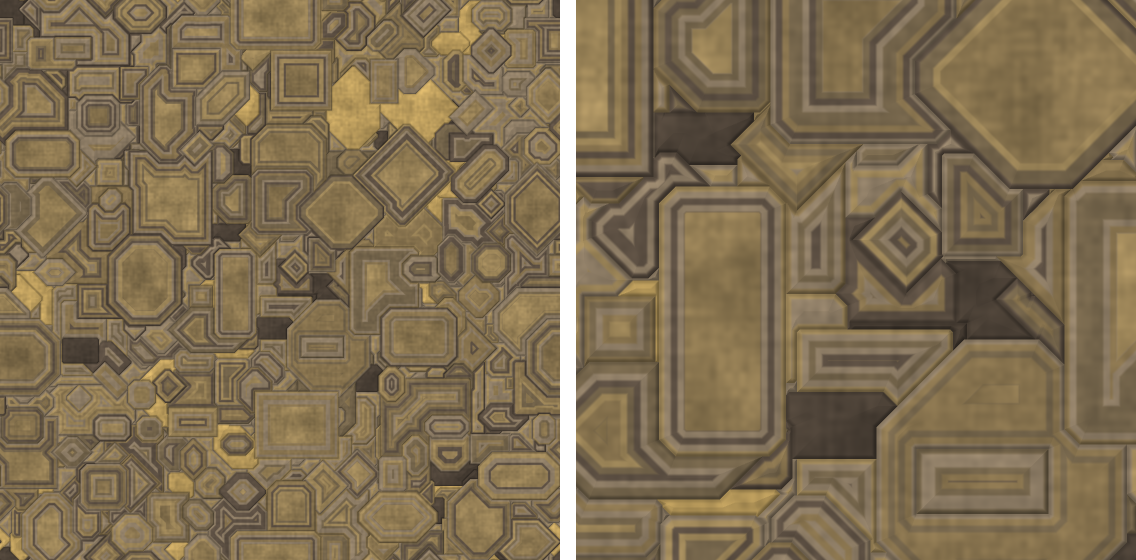
Left: the whole. Right: its middle third, enlarged.
Reproduce this pattern procedurally as a Shadertoy shader.

```glsl
// Overlapping chamfered plates in weathered brass, each inlaid with nested frames.
// Two grids of random boxes are stacked by priority; the distance to the visible
// border of the topmost plate drives the rings, the bevel and the seams.

const vec3 UMBER = vec3(0.36, 0.31, 0.26);
const vec3 TAUPE = vec3(0.45, 0.39, 0.29);
const vec3 STONE = vec3(0.55, 0.485, 0.395);
const vec3 OCHRE = vec3(0.53, 0.45, 0.305);
const vec3 BRASS = vec3(0.61, 0.52, 0.345);
const vec3 GOLD  = vec3(0.73, 0.61, 0.36);
const float RING_WIDTH = 0.0040;
const float DIAG = 0.70711;

float hash(vec2 p, float seed) {
    vec3 q = fract(vec3(p.xyx) * 0.1031 + seed * 0.137);
    q += dot(q, q.yzx + 33.33);
    return fract((q.x + q.y) * q.z);
}

float valueNoise(vec2 p) {
    vec2 i = floor(p), f = fract(p);
    f = f * f * (3.0 - 2.0 * f);
    return mix(mix(hash(i, 0.0), hash(i + vec2(1, 0), 0.0), f.x),
               mix(hash(i + vec2(0, 1), 0.0), hash(i + vec2(1, 1), 0.0), f.x), f.y);
}

float fbm(vec2 p) {
    float sum = 0.0, amp = 0.5;
    for (int i = 0; i < 4; i++) {
        sum += amp * valueNoise(p);
        p = p * 2.03 + 17.3;
        amp *= 0.5;
    }
    return sum;
}

// Mitred distance to a box with cut corners (x) and its outward normal (yz).
vec3 chamferBox(vec2 p, vec2 halfSize, float cut) {
    vec2 a = abs(p) - halfSize, s = sign(p);
    vec3 side = a.x > a.y ? vec3(a.x, s.x, 0.0) : vec3(a.y, 0.0, s.y);
    float corner = (a.x + a.y + cut) * DIAG;
    return corner > side.x ? vec3(corner, s * DIAG) : side;
}

// One random plate near uv: distance, normal, and priority in w.
vec4 plate(vec2 uv, float layer, vec2 offset) {
    float count = layer < 0.5 ? 9.0 : 18.0;
    vec2 cell = floor(uv * count) + offset;
    vec2 key = mod(cell, count) + layer * 41.0;
    vec2 center = cell + 0.5 + 0.7 * (vec2(hash(key, 1.0), hash(key, 2.0)) - 0.5);
    vec2 halfSize = mix(vec2(0.34), vec2(0.8), vec2(hash(key, 3.0), hash(key, 4.0)));
    float cut = min(halfSize.x, halfSize.y) * max(0.0, 1.25 * hash(key, 5.0) - 0.15);
    vec2 p = uv * count - center;
    bool turned = hash(key, 6.0) < 0.22;
    if (turned) p = vec2(p.x + p.y, p.y - p.x) * DIAG;
    vec3 box = chamferBox(p, halfSize * (turned ? 0.85 : 1.0), cut);
    if (turned) box.yz = vec2(box.y - box.z, box.y + box.z) * DIAG;
    return vec4(box.x / count, box.yz, hash(key, 7.0) + 0.22 * (1.0 - layer));
}

// Visible region at uv: depth from its border, border normal, and region id.
vec4 visibleRegion(vec2 uv) {
    vec4 top = vec4(-1.0, 0.0, 0.0, -1.0);
    for (int i = 0; i < 18; i++) {
        vec4 s = plate(uv, float(i / 9), vec2(i % 3, (i / 3) % 3) - 1.0);
        if (s.x < 0.0 && s.w > top.w) top = s;
    }
    vec4 region = vec4(-top.x, top.yzw);
    for (int i = 0; i < 18; i++) {
        vec4 s = plate(uv, float(i / 9), vec2(i % 3, (i / 3) % 3) - 1.0);
        if (s.w > top.w + 1e-5 && s.x < region.x) region.xyz = vec3(max(s.x, 0.0), -s.yz);
    }
    return region;
}

vec3 ringColor(vec2 key, float ring) {
    float pick = hash(key + vec2(0.0, ring * 7.0), 8.0);
    if (pick < 0.17) return UMBER;
    if (pick < 0.46) return STONE;
    if (pick < 0.66) return TAUPE;
    return pick < 0.85 ? OCHRE : BRASS;
}

vec3 brasswork(vec2 uv) {
    vec4 region = visibleRegion(uv);
    vec2 key = vec2(floor(region.w * 9173.0), 3.0);
    float depth = region.x, style = hash(key, 9.0);

    // Plate face: mottled brass with faint crossing brush strokes
    float mottle = fbm(uv * 32.0 + key.x);
    float strokes = valueNoise(uv * vec2(45, 260)) + valueNoise(uv * vec2(260, 45)) - 1.0;
    vec3 face = mix(OCHRE * 0.97, BRASS, hash(key, 10.0));
    face *= 1.0 + 0.45 * (mottle - 0.47) - 0.10 * smoothstep(0.03, 0.07, depth);

    // Nested frames, blended softly from ring to ring
    float rings = 4.0 + floor(5.0 * hash(key, 11.0));
    float t = depth / RING_WIDTH, ring = floor(t);
    vec3 frame = mix(ringColor(key, ring), ringColor(key, ring + 1.0),
                     smoothstep(0.5, 1.0, fract(t)));
    float framed = 1.0 - smoothstep(rings - 0.4, rings, t);

    // Half-buried plates may stay bare: bright gold or blackened
    if (region.w > 0.0 && region.w < 0.62 && style < 0.25) {
        face = (style < 0.18 ? GOLD : UMBER * 0.82) * (0.84 + 0.34 * mottle);
        framed = 0.0;
    }
    vec3 color = mix(face, frame, framed);

    // Bevel lit from the upper left, then the dark seam and fine grain
    float light = dot(region.yz, vec2(-DIAG, DIAG));
    color *= 1.0 + 0.08 * light * (1.0 - smoothstep(0.0, 0.02, depth));
    color *= 1.0 - (0.22 - 0.10 * light) * (1.0 - smoothstep(0.0005, 0.0030, depth));
    return color * (1.0 + 0.08 * strokes + 0.10 * (valueNoise(uv * 210.0) - 0.5));
}

void mainImage(out vec4 fragColor, in vec2 fragCoord) {
    float scale = min(iResolution.x, iResolution.y);
    vec3 sum = vec3(0.0);
    for (int i = 0; i < 4; i++) {
        vec2 jitter = (vec2(i % 2, i / 2) - 0.5) * 0.6;
        sum += brasswork((fragCoord + jitter) / scale);
    }
    fragColor = vec4(sum * 0.25, 1.0);
}
```
